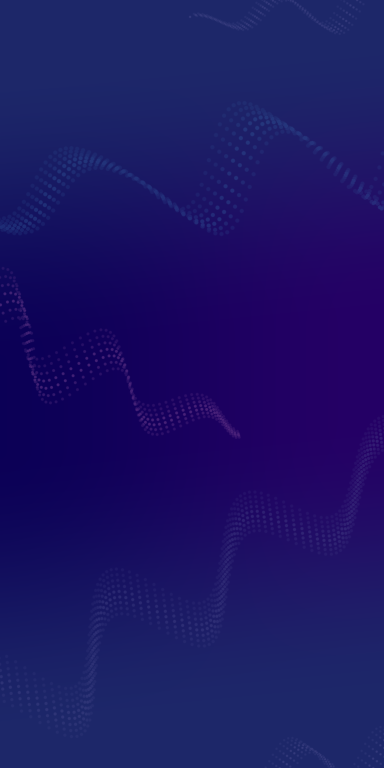
A Shadertoy shader for this background:

```glsl
// Draws waving ribbons of dim dots over a navy to violet gradient.

#define RIM_COLOR vec3(0.113, 0.154, 0.412)
#define CORE_LEFT vec3(0.045, 0.000, 0.338)
#define CORE_RIGHT vec3(0.142, 0.000, 0.395)
#define BLUE_DOTS vec3(0.190, 0.360, 0.620)
#define PINK_DOTS vec3(0.440, 0.240, 0.560)
#define GREY_DOTS vec3(0.300, 0.300, 0.560)
#define CORE_INNER 0.06
#define CORE_OUTER 0.44
#define FAINT_ROW 0.4
#define TAU 6.2831853

// Lengths are fractions of the canvas width.
struct Ribbon {
    vec2 origin;
    float angle;
    vec2 span;      // first and last column along the axis
    vec2 swing;     // wave height at the two ends
    vec3 wave;      // period, place of a crest, skew
    vec2 drift;     // offset from the first row to the last
    float rows;
    float spacing;
    float radius;
};

vec3 background(vec2 uv) {
    vec3 core = mix(CORE_LEFT, CORE_RIGHT, smoothstep(0.0, 0.95, uv.x));
    float middle = mix(0.47, 0.52, uv.x);
    float rim = smoothstep(CORE_INNER, CORE_OUTER, abs(uv.y - middle));
    return mix(core, RIM_COLOR, rim);
}

float swingAt(Ribbon r, float x) {
    float along = clamp(x / r.span.y, 0.0, 1.0);
    return sqrt(mix(r.swing.x * r.swing.x, r.swing.y * r.swing.y, along));
}

// Row offset at x; it shrinks together with the wave.
vec2 rowOffset(Ribbon r, float x, float row) {
    return row * r.drift * swingAt(r, x) / max(r.swing.x, r.swing.y);
}

// Point of the sheet for a column at x and a row fraction from 0 to 1.
vec2 sheetPoint(Ribbon r, float x, float row) {
    float phase = TAU * (x - r.wave.y) / r.wave.x;
    phase += r.wave.z * (cos(phase) - 1.0);
    return vec2(x, swingAt(r, x) * cos(phase)) + rowOffset(r, x, row);
}

// Dot coverage: each row tests only its nearest columns.
float ribbonDots(vec2 p, Ribbon r, float pixel) {
    float c = cos(r.angle), s = sin(r.angle);
    vec2 q = p - r.origin;
    q = vec2(c * q.x + s * q.y, c * q.y - s * q.x);
    float cover = 0.0;
    for (float j = 0.0; j < r.rows; j++) {
        float row = j / (r.rows - 1.0);
        float guess = q.x - rowOffset(r, q.x, row).x;
        float nearest = round((q.x - rowOffset(r, guess, row).x) / r.spacing);
        float glow = mix(FAINT_ROW, 1.0, exp(-14.0 * (row - 0.6) * (row - 0.6)));
        for (float k = -1.0; k <= 1.0; k++) {
            float x = (nearest + k) * r.spacing;
            if (x < r.span.x || x > r.span.y) continue;
            float d = length(q - sheetPoint(r, x, row));
            float disc = 1.0 - smoothstep(r.radius - pixel, r.radius + pixel, d);
            cover = max(cover, disc * glow);
        }
    }
    return cover;
}

void mainImage(out vec4 fragColor, in vec2 fragCoord) {
    vec2 uv = fragCoord / iResolution.xy;
    vec2 p = vec2(uv.x, 2.0 * uv.y);
    float pixel = 0.8 / iResolution.x;
    vec3 color = background(uv);

    // Broad upper ribbon, growing to the right
    Ribbon upper = Ribbon(vec2(0.0, 1.495), 0.164, vec2(-0.2, 1.15), vec2(0.065, 0.165),
        vec3(0.47, 0.18, 0.35), vec2(0.125, -0.115), 7.0, 0.0145, 0.0053);
    // Middle ribbon, narrowing to a tail
    Ribbon middle = Ribbon(vec2(0.0, 1.205), -0.482, vec2(-0.12, 0.71), vec2(0.092, 0.0),
        vec3(0.31, 0.285, 0.1), vec2(0.095, -0.095), 7.0, 0.0125, 0.0037);
    // Faint rising ribbon
    Ribbon lower = Ribbon(vec2(-0.02, 0.208), 0.55, vec2(-0.1, 1.4), vec2(0.115, 0.065),
        vec3(0.405, 0.415, -0.2), vec2(-0.055, -0.12), 9.0, 0.0125, 0.0040);
    // Corner ribbons, cut by the canvas
    Ribbon top = Ribbon(vec2(0.495, 1.956), 0.11, vec2(0.0, 0.6), vec2(0.0, 0.07),
        vec3(0.235, 0.215, 0.1), vec2(0.055, -0.045), 7.0, 0.011, 0.0028);
    Ribbon bottom = Ribbon(vec2(0.69, 0.02), 0.1, vec2(-0.05, 0.5), vec2(0.05, 0.06),
        vec3(0.24, 0.07, 0.1), vec2(0.06, -0.05), 7.0, 0.011, 0.0028);

    color = mix(color, BLUE_DOTS, 0.38 * ribbonDots(p, upper, pixel));
    color = mix(color, PINK_DOTS, 0.55 * ribbonDots(p, middle, pixel));
    color = mix(color, GREY_DOTS, 0.36 * ribbonDots(p, lower, pixel));
    color = mix(color, GREY_DOTS, 0.5 * ribbonDots(p, top, pixel));
    color = mix(color, GREY_DOTS, 0.5 * ribbonDots(p, bottom, pixel));

    fragColor = vec4(color, 1.0);
}
```
